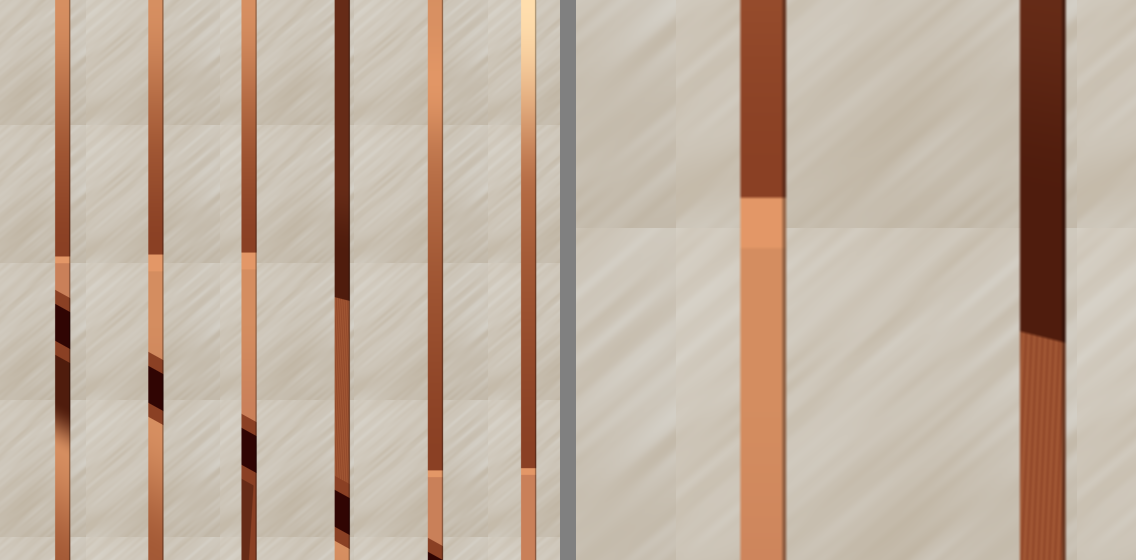
Left, the full canvas; right, a detail of the centre.
This pattern is drawn by a three.js fragment shader. Its source:

```glsl
// Six polished copper strips set upright in pale, diagonally grained stone tiles.
varying vec2 vUv;

// Layout, in canvas units
const float PITCH = 0.1664;
const float FIRST_CENTER = 0.1120;
const float STRIP_WIDTH = 0.0272;
const float SOFT = 0.0014;
const vec2 TILE_SIZE = vec2(0.2390, 0.2450);
const vec2 TILE_ORIGIN = vec2(0.1536, 0.0410);
const float GRAIN_ANGLE = 0.69;

// Reflections, measured down from the top
const float BAND_START = 0.5500;
const float BAND_STEP = 0.1107;
const float BAND_HEIGHT = 0.0660;
const float RIM = 0.0250;
const float SLANT = 0.55;

const vec3 STONE = vec3(0.802, 0.772, 0.722);
const vec3 STONE_PALE = vec3(0.838, 0.822, 0.787);
const vec3 STONE_BEIGE = vec3(0.735, 0.685, 0.605);
const vec3 GLARE = vec3(1.00, 0.87, 0.68);
const vec3 LIGHT = vec3(0.84, 0.56, 0.38);
const vec3 ROSE = vec3(0.79, 0.50, 0.35);
const vec3 COPPER = vec3(0.64, 0.35, 0.21);
const vec3 RUST = vec3(0.54, 0.25, 0.14);
const vec3 UMBER = vec3(0.40, 0.17, 0.09);
const vec3 SHADE = vec3(0.31, 0.11, 0.05);
const vec3 BLACK = vec3(0.19, 0.02, 0.01);

float hash(vec2 p) {
  vec3 q = fract(vec3(p.xyx) * 0.1031);
  q += dot(q, q.yzx + 33.33);
  return fract((q.x + q.y) * q.z);
}

float noise(vec2 p) {
  vec2 i = floor(p), f = fract(p);
  f = f * f * (3.0 - 2.0 * f);
  return mix(mix(hash(i), hash(i + vec2(1.0, 0.0)), f.x),
             mix(hash(i + vec2(0.0, 1.0)), hash(i + 1.0), f.x), f.y);
}

float stepSoft(float edge, float v) {
  return smoothstep(edge - SOFT, edge + SOFT, v);
}

// The same grained tile, repeated with faint seams
vec3 stone(vec2 uv) {
  vec2 t = fract((uv - TILE_ORIGIN) / TILE_SIZE);
  float c = cos(GRAIN_ANGLE), s = sin(GRAIN_ANGLE);
  vec2 g = vec2(c * t.x + s * t.y, c * t.y - s * t.x) + 40.0;
  float broad = noise(g * vec2(1.6, 8.0));
  float streak = noise(g * vec2(1.8, 23.0) + 7.0);
  float fine = noise(g * vec2(3.5, 48.0) + 19.0);
  float grain = 0.30 * broad + 0.42 * streak + 0.28 * fine - 0.5;
  vec3 col = mix(STONE, STONE_PALE, clamp(grain * 3.0, 0.0, 1.0));
  col = mix(col, STONE_BEIGE, clamp(-grain * 1.8, 0.0, 1.0));
  float blotch = noise(t * vec2(4.0, 7.0) + 3.0) * smoothstep(0.30, 0.0, t.y);
  col = mix(col, STONE_BEIGE, 0.42 * blotch);
  return col * (1.0 + 0.018 * (t.y - 0.5) - 0.018 * (t.x - 0.5));
}

// Depth at which the upper reflection of strip k ends
float breakDepth(float k) {
  if (k < 2.5) return 0.458 - 0.0035 * k;
  return k < 3.5 ? 0.534 : 0.840 - 0.004 * (k - 4.0);
}

// Reflection above the break
vec3 upperMetal(float k, float d, float end) {
  float t = clamp(d / end, 0.0, 1.0);
  if (k > 2.5 && k < 3.5) return mix(UMBER, SHADE, smoothstep(0.60, 0.85, t));
  vec3 col = mix(LIGHT, COPPER, smoothstep(0.0, 0.65, t));
  col = mix(col, RUST, smoothstep(0.45, 1.0, t));
  if (k > 4.5) col = mix(GLARE, col, smoothstep(0.0, 0.42, t));
  else if (k > 3.5) col = mix(col, LIGHT * 1.05, exp(-pow((d - 0.14) / 0.09, 2.0)));
  return col;
}

// Reflection between the break and the black band
vec3 middleMetal(float k, float x, float d, float end) {
  if (k > 2.5 && k < 3.5) {
    float ripple = sin((x + 0.045 * d) * 1900.0);
    return mix(COPPER, RUST, 0.35 + 0.20 * ripple);
  }
  float cap = k > 4.5 ? 0.068 : 0.030;
  vec3 col = mix(LIGHT * 1.06, LIGHT * 0.99, stepSoft(end + cap, d));
  return mix(col, ROSE, k < 0.5 || k > 3.5 ? stepSoft(end + 0.012, d) : smoothstep(0.1, 0.3, d - end));
}

// Reflection below the black band; e is the depth past it
vec3 lowerMetal(float k, float x, float e) {
  vec3 fade = mix(LIGHT, COPPER, smoothstep(0.0, 0.25, e));
  if (k < 0.5) return mix(SHADE, mix(LIGHT, COPPER, smoothstep(0.15, 0.38, e)), smoothstep(0.08, 0.17, e));
  if (k > 1.5 && k < 2.5) return mix(UMBER, RUST, stepSoft(0.008 - 0.06 * e, x));
  return fade;
}

vec3 copper(float k, float x, float d) {
  float end = breakDepth(k) + (k > 2.5 && k < 3.5 ? 0.25 * x : 0.0);
  vec3 col = mix(upperMetal(k, d, end), middleMetal(k, x, d, end), stepSoft(end, d));
  // Slanted black band with rust rims
  float e = d - SLANT * x - BAND_START - BAND_STEP * k;
  col = mix(col, RUST, stepSoft(-RIM, e));
  col = mix(col, BLACK, stepSoft(0.0, e));
  col = mix(col, RUST, stepSoft(BAND_HEIGHT, e));
  return mix(col, lowerMetal(k, x, e - BAND_HEIGHT - RIM), stepSoft(BAND_HEIGHT + RIM, e));
}

void main() {
  float k = floor((vUv.x - FIRST_CENTER) / PITCH + 0.5);
  float x = vUv.x - FIRST_CENTER - k * PITCH;
  float halfWidth = 0.5 * STRIP_WIDTH;
  vec3 metal = copper(k, x, 1.0 - vUv.y);
  // Dark right-hand edge
  metal = mix(metal, metal * 0.66, stepSoft(halfWidth - 0.0022, x));
  float mask = 1.0 - smoothstep(-SOFT, SOFT, abs(x) - halfWidth);
  gl_FragColor = vec4(mix(stone(vUv), metal, mask), 1.0);
}
```
